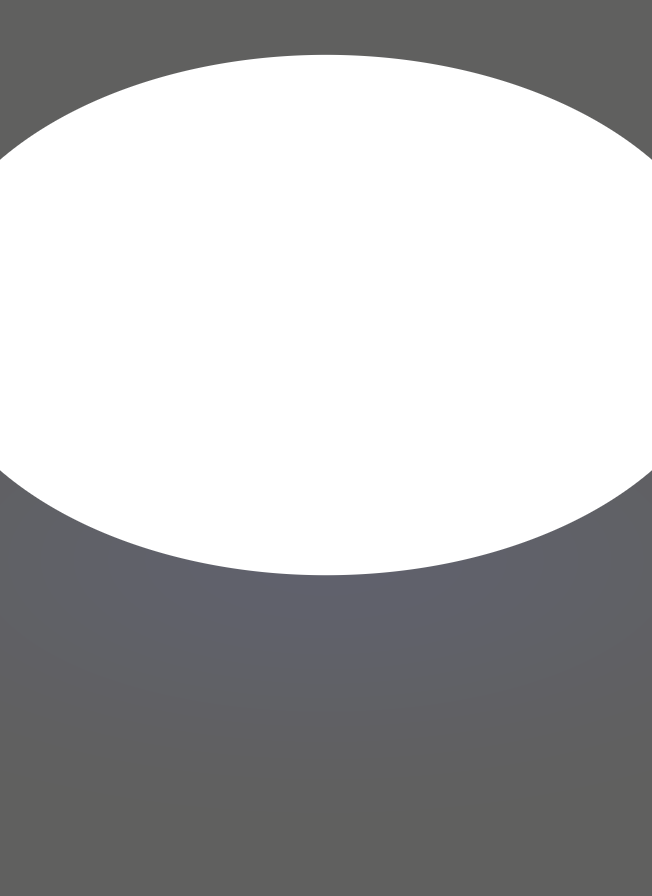
Write a Shadertoy shader that draws this background.

```glsl
// Draws a wide white ellipse on a grey field with a faint blue glow beneath it.

// Positions and radii are fractions of the canvas width and height
const vec2 ELLIPSE_CENTER = vec2(0.5, 0.6484);
const vec2 ELLIPSE_RADII  = vec2(0.623, 0.2904);
const vec2 GLOW_CENTER    = vec2(0.5, 0.375);
const vec2 GLOW_RADII     = vec2(0.95, 0.30);

const vec3 ELLIPSE_COLOR = vec3(1.0);
const vec3 FIELD_COLOR   = vec3(0.376, 0.376, 0.374);
const vec3 GLOW_COLOR    = vec3(0.376, 0.382, 0.424);

// Approximate signed distance to an ellipse at the origin
float ellipseDistance(vec2 p, vec2 radii) {
    float k = length(p / radii);
    float slope = length(p / (radii * radii));
    return k * (k - 1.0) / max(slope, 1e-4);
}

void mainImage(out vec4 fragColor, in vec2 fragCoord) {
    vec2 uv = fragCoord / iResolution.xy;
    vec2 aspect = vec2(iResolution.x / iResolution.y, 1.0);
    float pixel = 1.0 / iResolution.y;

    // Field with the soft glow
    float glow = 1.0 - smoothstep(0.0, 1.0, length((uv - GLOW_CENTER) / GLOW_RADII));
    vec3 color = mix(FIELD_COLOR, GLOW_COLOR, glow);

    // Ellipse with a one-pixel smooth edge
    float d = ellipseDistance((uv - ELLIPSE_CENTER) * aspect, ELLIPSE_RADII * aspect);
    float coverage = clamp(0.5 - d / pixel, 0.0, 1.0);
    color = mix(color, ELLIPSE_COLOR, coverage);

    fragColor = vec4(color, 1.0);
}
```
